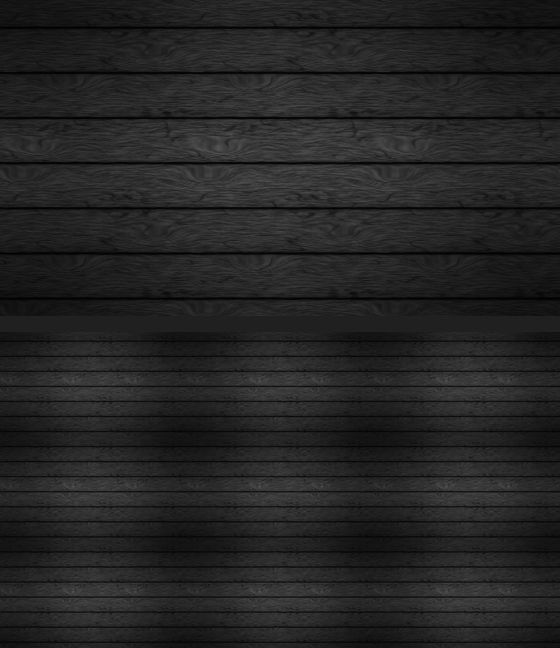
Top, the tile; bottom, the same tile 3 across and 3 down.
This texture is drawn by a Shadertoy shader. Its source:

```glsl
// Dark charcoal planks laid horizontally under a soft pool of light.
// Stretched, wrapping gradient noise makes the grain; swirls bend it and
// worn patches chip it. Four plank kinds alternate along the seven rows.

#define PLANKS 7.0
#define REPEATS 3.0
#define KINDS 4.0
#define SEAM_SHIFT 0.385
#define SEAM_WIDTH 0.019
#define SHADOW_WIDTH 0.075
#define GRAIN_CONTRAST 0.42
#define WEAR_DEPTH 0.50
#define EDGE_LIGHT 0.078
#define CENTRE_LIGHT 0.232
#define PI 3.14159

// Centres inside one repeat (along, across) for each plank kind
const vec2 SWIRLS[4] = vec2[4](vec2(0.37, 0.72), vec2(0.82, 0.35), vec2(0.12, 0.62), vec2(0.17, 0.26));
const vec2 WORN[4] = vec2[4](vec2(0.90, 0.12), vec2(0.66, 0.90), vec2(0.65, 0.25), vec2(0.30, 0.82));

float hash(ivec2 cell) {
    uvec2 q = uvec2(cell) * uvec2(73857u, 19349u);
    uint h = (q.x ^ q.y) * 27183u + 9973u;
    h = (h ^ (h >> 13u)) * 60493u;
    h = (h ^ (h >> 15u)) * 31847u;
    return float((h >> 8u) & 65535u) / 65536.0;
}

float cornerSlope(vec2 cell, vec2 offset, float period) {
    cell.x = mod(cell.x, period);
    float angle = 2.0 * PI * hash(ivec2(cell));
    return dot(vec2(cos(angle), sin(angle)), offset);
}

// Gradient noise that wraps along x after a whole number of cells
float noise(vec2 p, float period) {
    vec2 cell = floor(p), f = p - cell;
    vec2 w = f * f * f * (f * (f * 6.0 - 15.0) + 10.0);
    vec2 e = vec2(0.0, 1.0);
    float low = mix(cornerSlope(cell, f, period), cornerSlope(cell + e.yx, f - e.yx, period), w.x);
    float high = mix(cornerSlope(cell + e, f - e, period), cornerSlope(cell + e.yy, f - e.yy, period), w.x);
    return mix(low, high, w.y);
}

// Noise over one plank: u wraps at 1, seed picks a separate strip
float plankNoise(vec2 uv, vec2 cells, float seed) {
    return noise(vec2(uv.x * cells.x, uv.y * cells.y + seed * 97.0 + 11.3), cells.x);
}

// Soft elliptical blob, wrapped along the plank
float blob(vec2 p, vec2 centre, vec2 size) {
    vec2 d = p - centre;
    d.x -= round(d.x);
    d /= size;
    return exp(-dot(d, d));
}

// Sum of growth bands, streaks and fibres
float grain(vec2 p, float seed) {
    float bands = plankNoise(p, vec2(3.0, 5.0), seed);
    float streaks = plankNoise(p, vec2(7.0, 13.0), seed + 5.0);
    float fibres = plankNoise(p, vec2(15.0, 25.0), seed + 10.0);
    float specks = plankNoise(p, vec2(44.0, 30.0), seed + 15.0);
    return 0.35 * bands + 0.6 * streaks + 0.75 * fibres + 0.4 * specks;
}

void mainImage(out vec4 fragColor, in vec2 fragCoord) {
    vec2 uv = fragCoord / iResolution.xy;
    float rows = uv.y * PLANKS - SEAM_SHIFT;
    float plank = mod(floor(rows), PLANKS);
    float kind = mod(plank, KINDS);
    vec2 p = vec2(fract(uv.x * REPEATS), fract(rows));

    // Grain lines flow around the swirl and waver slightly
    vec2 swirlCentre = SWIRLS[int(kind)];
    float swirl = blob(p, swirlCentre, vec2(0.15, 0.20));
    vec2 flow = p;
    flow.y += 0.10 * plankNoise(p, vec2(4.0, 2.0), kind + 20.0);
    flow.y += 0.28 * swirl;
    float fibre = grain(flow, kind);
    float relief = fibre - grain(flow + vec2(0.0, 0.022), kind);
    float rings = sin(flow.y * 46.0 + 3.0 * plankNoise(p, vec2(5.0, 3.0), kind + 25.0));
    float tone = 1.0 + GRAIN_CONTRAST * (fibre + 0.35 * relief);
    tone += swirl * (0.07 + 0.06 * rings);

    // Worn patches, broken up into flakes and small knots
    vec2 wornCentre = WORN[int(kind)];
    float patchMask = blob(p, wornCentre, vec2(0.17, 0.17));
    float flakes = plankNoise(flow, vec2(16.0, 9.0), kind + 30.0);
    flakes += 0.5 * plankNoise(flow, vec2(32.0, 19.0), kind + 35.0);
    float wear = patchMask * smoothstep(-0.10, 0.40, flakes);
    float knot = blob(p, wornCentre, vec2(0.035, 0.07));
    tone *= 1.0 - WEAR_DEPTH * min(1.0, wear + 0.45 * knot);

    // Sparse hairline cracks along the grain
    float crackLine = abs(plankNoise(flow, vec2(5.0, 4.0), kind + 40.0));
    float crackMask = smoothstep(0.05, 0.30, plankNoise(p, vec2(6.0, 3.0), kind + 45.0));
    tone *= 1.0 - 0.35 * crackMask * (1.0 - smoothstep(0.0, 0.07, crackLine));

    // Dark seam, shadowed edges and a faint worn rim
    float pixel = PLANKS / iResolution.y;
    float edge = min(p.y, 1.0 - p.y);
    float ragged = SEAM_WIDTH + 0.012 * plankNoise(p, vec2(20.0, 1.0), 50.0);
    float gap = 1.0 - smoothstep(ragged - 0.5 * pixel, ragged + pixel, edge);
    tone *= 1.0 - 0.35 * exp(-edge / SHADOW_WIDTH);
    tone += 0.07 * exp(-pow((p.y - 0.91) / 0.035, 2.0));
    tone *= 0.96 + 0.08 * hash(ivec2(int(plank), 613));
    tone *= 1.0 - 0.82 * gap;

    // Pool of light, level at the borders so that it tiles
    vec2 s = sin(PI * (uv - 0.5));
    float light = mix(EDGE_LIGHT, CENTRE_LIGHT, 1.0 - 0.5 * dot(s, s));
    fragColor = vec4(vec3(clamp(light * tone, 0.0, 1.0)), 1.0);
}
```
